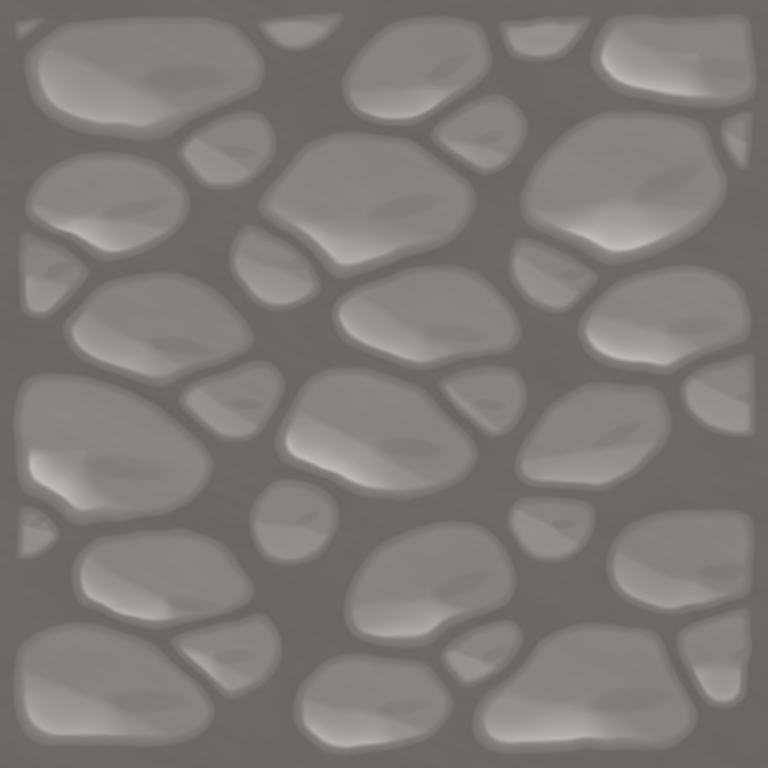
This texture is drawn by a WebGL 2 fragment shader. Its source:

```glsl
#version 300 es
precision highp float;
// Painted grey cobblestones: rounded mixed-size stones, dark joints, soft lower-left highlights.
uniform vec2 u_resolution;
out vec4 fragColor;

const int COLUMNS = 3;
const int ROWS = 6;
const int STONES = COLUMNS * ROWS * 2;

struct Stone {
    float dist;    // approximate distance to the stone's ellipse
    vec2 normal;   // outward direction of that distance
    vec2 local;    // position in units of the ellipse radii
    float size;    // minor radius
};

float hash(vec2 p) {
    vec3 q = fract(p.xyx * vec3(0.1031, 0.1030, 0.0973));
    q += dot(q, q.yzx + 33.33);
    return fract((q.x + q.y) * q.z);
}

float noise(vec2 p) {
    vec2 i = floor(p), f = fract(p);
    f = f * f * (3.0 - 2.0 * f);
    return mix(mix(hash(i), hash(i + vec2(1, 0)), f.x),
               mix(hash(i + vec2(0, 1)), hash(i + vec2(1, 1)), f.x), f.y);
}

// Even indices are large stones in staggered rows, odd ones fill the junctions.
Stone stoneAt(int index, vec2 p) {
    bool small = index % 2 == 1;
    int cell = index / 2;
    float column = float(cell % COLUMNS), row = float(cell / COLUMNS);
    float key = float(index) + 7.0;
    float h = hash(vec2(key, 3.0));
    float stagger = mod(row, 2.0) < 0.5 ? -0.13 : 0.13;

    vec2 center = vec2((column + 0.5 + stagger) / 3.0, (row + 0.5) / 6.0);
    if (small) {
        center.x += stagger < 0.0 ? 0.167 : -0.167;
        center.y += 0.07;
    }
    vec2 jitter = vec2(hash(vec2(key, 11.0)), hash(vec2(key, 19.0))) - 0.5;
    center += jitter * (small ? vec2(0.03, 0.02) : vec2(0.07, 0.04));

    Stone s;
    s.size = small ? mix(0.032, 0.052, h) : mix(0.052, 0.094, h);
    float aspect = (small ? 1.1 : 1.5) + 0.35 * hash(vec2(key, 29.0));
    vec2 radii = s.size * vec2(aspect, 1.0);
    float tilt = mix(-0.2, 0.55, hash(vec2(key, 37.0)));
    mat2 turn = mat2(cos(tilt), -sin(tilt), sin(tilt), cos(tilt));
    s.local = turn * (p - center) / radii;
    vec2 slope = s.local / radii;
    float len = length(s.local), steep = max(length(slope), 1e-4);
    s.dist = (len - 1.0) * len / steep;
    s.normal = transpose(turn) * slope / steep;
    return s;
}

void main() {
    vec2 uv = gl_FragCoord.xy / u_resolution;
    vec2 p = uv + 0.014 * (vec2(noise(uv * 9.0), noise(uv * 9.0 + 40.0)) - 0.5);
    p += 0.004 * (vec2(noise(uv * 38.0), noise(uv * 38.0 + 70.0)) - 0.5);

    // Nearest stone owns the point
    Stone own = stoneAt(0, p);
    int owner = 0;
    for (int i = 1; i < STONES; i++) {
        Stone s = stoneAt(i, p);
        if (s.dist < own.dist) {
            own = s;
            owner = i;
        }
    }

    // Smooth minimum of the distances to neighbours, outer margin and own outline
    float k = 0.11 * own.size;
    vec2 margin = 0.484 - abs(p - 0.5);
    float sum = exp(-margin.x / k) + exp(-margin.y / k) + exp((own.dist - 0.024) / k);
    for (int i = 0; i < STONES; i++) {
        if (i == owner) continue;
        Stone s = stoneAt(i, p);
        float gap = (s.dist - own.dist) / max(length(s.normal - own.normal), 0.5);
        sum += exp(-gap / k);
    }
    float depth = -k * log(sum) - 0.007;

    // Joint, rim and face tones
    float vary = hash(vec2(float(owner), 53.0));
    float brush = noise(mat2(0.9, 0.4, -0.4, 0.9) * uv * vec2(9.0, 20.0));
    float fine = noise(mat2(0.9, 0.4, -0.4, 0.9) * uv * vec2(30.0, 90.0));
    float joint = 0.402 + 0.014 * brush;
    float face = 0.515 + 0.012 * (vary - 0.5) + 0.014 * (brush - 0.5);
    float tone = mix(joint, 0.466, smoothstep(-0.004, 0.003, depth));
    tone = mix(tone, face, smoothstep(0.002, 0.013, depth));

    // Broad light plane and a dim stroke on the face
    vec2 light = normalize(vec2(-0.62, -0.78));
    float inset = 0.2 * own.size;
    float inner = smoothstep(inset - 0.006, inset + 0.002, depth);
    float toward = dot(own.local, light) + 0.25 * (brush - 0.5);
    tone += 0.045 * inner * smoothstep(0.2, 0.42, toward);
    float stroke = length((own.local - vec2(0.38, -0.2)) * vec2(1.0, 2.2));
    tone -= 0.022 * inner * smoothstep(0.5, 0.25, stroke);

    // Crescent highlight: crisp outside, fading inward
    float facing = dot(own.local, light) / max(length(own.local), 1e-3);
    float crescent = inner * smoothstep(0.5, 0.98, facing);
    crescent *= exp(-max(depth - inset, 0.0) / (0.26 * own.size));
    float strength = smoothstep(0.03, 0.07, own.size) * mix(0.1, 0.2, vary);
    tone += strength * crescent + 0.008 * (fine - 0.5);

    fragColor = vec4(vec3(tone + 0.004, tone, tone - 0.007), 1.0);
}
```
